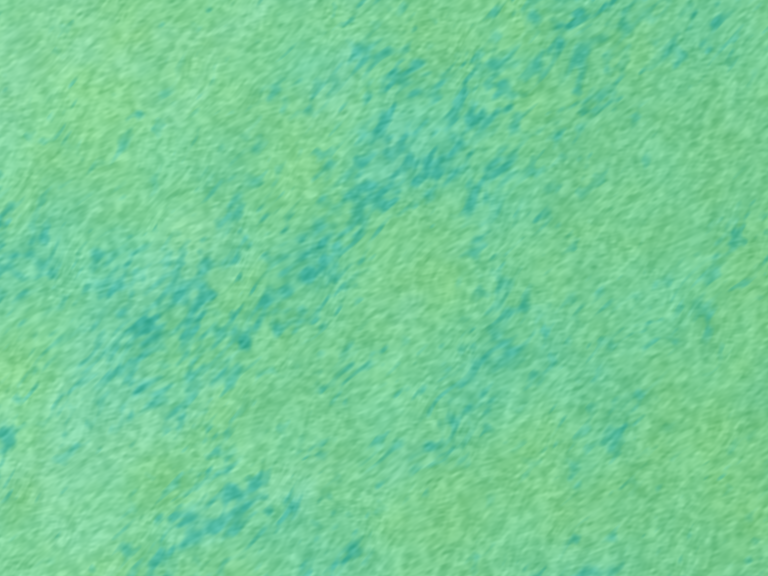
A WebGL 2 fragment shader for this texture:

```glsl
#version 300 es
precision highp float;
// Soft green felt: fine slanted fibres with clustered teal flecks and pale clouds.

#define FIBRE_ANGLE 0.80
#define FIBRE_CONTRAST 0.108
#define FLECK_AMOUNT 0.66
#define CLOUD_TINT 0.062
#define CLOUD_SHADE 0.030
#define SIDE_SHADE 0.028
#define BASE vec3(0.482, 0.808, 0.586)
#define TEAL vec3(0.215, 0.670, 0.610)
#define PALE vec3(0.560, 0.860, 0.710)

uniform vec2 u_resolution;
out vec4 fragColor;

float hash(vec2 cell) {
  vec3 h = fract(vec3(cell.xyx) * vec3(0.1031, 0.1030, 0.0973));
  h += dot(h, h.yzx + 33.33);
  return fract((h.x + h.y) * h.z);
}

// Value noise, from -1 to 1
float noise(vec2 p) {
  vec2 cell = floor(p), f = fract(p);
  vec2 w = f * f * (3.0 - 2.0 * f);
  float low = mix(hash(cell), hash(cell + vec2(1.0, 0.0)), w.x);
  float high = mix(hash(cell + vec2(0.0, 1.0)), hash(cell + 1.0), w.x);
  return 2.0 * mix(low, high, w.y) - 1.0;
}

float fbm(vec2 p) {
  float sum = 0.0, amplitude = 0.6;
  for (int i = 0; i < 4; i++) {
    sum += amplitude * noise(p);
    p = mat2(0.8, 0.6, -0.6, 0.8) * p * 2.03 + 17.3;
    amplitude *= 0.55;
  }
  return sum;
}

// x runs along the fibres, y across them
vec2 fibreSpace(vec2 p, float angle) {
  float c = cos(angle), s = sin(angle);
  return vec2(c * p.x + s * p.y, c * p.y - s * p.x) + 40.0;
}

void main() {
  vec2 p = gl_FragCoord.xy / u_resolution.y;
  float across = gl_FragCoord.x / u_resolution.x - 0.5;

  // Slow bending keeps the strands from lying in straight lines
  vec2 bend = vec2(noise(p * 13.0 + 3.0), noise(p * 13.0 + 61.0));
  vec2 q = fibreSpace(p + 0.010 * bend, FIBRE_ANGLE);
  vec2 crossed = fibreSpace(p + 0.008 * bend.yx, FIBRE_ANGLE - 0.5);

  // Fine strands at several widths
  float fibre = 0.42 * noise(q * vec2(42.0, 105.0))
              + 0.55 * noise(q * vec2(80.0, 185.0) + 9.0)
              + 0.55 * noise(crossed * vec2(85.0, 190.0) + 23.0);

  // Short flecks gather in loose slanted clusters
  float cluster = fbm(q * vec2(3.6, 5.8) + 5.0) - 0.2 * across;
  float fleck = 0.55 * noise(q * vec2(27.0, 60.0) + 31.0)
              + 0.65 * noise(q * vec2(50.0, 115.0) + 77.0);
  float teal = smoothstep(0.12, 1.0, 0.72 * cluster + 0.70 * fleck);
  float haze = smoothstep(0.0, 1.0, cluster);

  // Warm and cool clouds, and pale tufts
  float warm = fbm(p * 5.5 + 12.0) - 0.6 * cluster;
  float shade = fbm(q * vec2(7.0, 12.0) + 140.0);
  float tuft = smoothstep(0.1, 0.9, fbm(q * vec2(6.0, 11.0) + 90.0) - 0.6 * across);

  vec3 colour = BASE + CLOUD_TINT * warm * vec3(0.55, 0.12, -0.70);
  colour += CLOUD_SHADE * shade;
  colour = mix(colour, PALE, 0.40 * tuft);
  colour = mix(colour, TEAL, FLECK_AMOUNT * teal + 0.13 * haze);
  colour += FIBRE_CONTRAST * fibre * vec3(0.74, 0.60, 0.66);
  colour -= SIDE_SHADE * across * vec3(1.0, 1.0, 1.6);
  fragColor = vec4(clamp(colour, 0.0, 1.0), 1.0);
}
```
